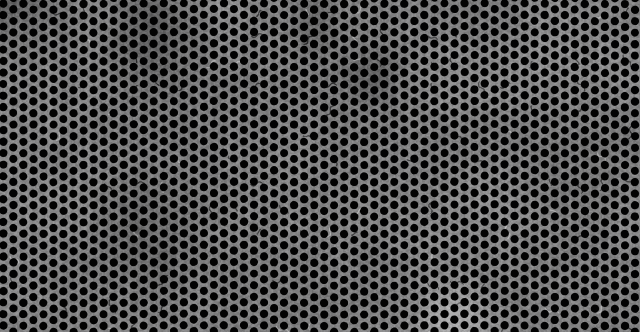
A Shadertoy shader for this texture:

```glsl
// Lengths are in canvas widths, measured from the upper left corner
const vec2 PITCH = vec2(0.015665, 0.01797);
const vec2 FIRST_HOLE = vec2(0.0052, 0.0056);
const float HOLE_RADIUS = 0.00628;
const float EDGE_SOFTNESS = 0.0006;
const float CENTRE_JITTER = 0.00022;
const float RADIUS_JITTER = 0.00018;
const float RIM_ROUGHNESS = 0.0005;
const float ROW_WAVE = 0.0006;

const vec3 HOLE_COLOR = vec3(0.008);
const vec3 METAL_COLOR = vec3(0.525, 0.525, 0.528);
const float GRAIN = 0.20;
const float STAIN = 0.22;
const float STREAK = 0.08;
const float MARK_CELLS = 26.0;
const float MARK_CHANCE = 0.22;

float hash(vec2 p) {
    vec3 q = fract(p.xyx * vec3(0.1031, 0.1030, 0.0973));
    q += dot(q, q.yzx + 33.33);
    return fract((q.x + q.y) * q.z);
}

float noise(vec2 p) {
    vec2 cell = floor(p), f = fract(p);
    f = f * f * (3.0 - 2.0 * f);
    float low = mix(hash(cell), hash(cell + vec2(1, 0)), f.x);
    float high = mix(hash(cell + vec2(0, 1)), hash(cell + vec2(1, 1)), f.x);
    return mix(low, high, f.y);
}

float fbm(vec2 p) {
    float sum = 0.0, weight = 0.5;
    for (int i = 0; i < 4; i++) {
        sum += weight * noise(p);
        p = p * 2.03 + 17.3;
        weight *= 0.5;
    }
    return sum / 0.9375;
}

// Signed distance to the nearest hole; odd columns drop by half a pitch
float holeDistance(vec2 p) {
    float column = round((p.x - FIRST_HOLE.x) / PITCH.x);
    float shift = FIRST_HOLE.y + 0.5 * PITCH.y * mod(column, 2.0);
    shift += ROW_WAVE * sin(column * 0.23);
    float row = round((p.y - shift) / PITCH.y);
    vec2 id = vec2(column, row) + 50.0;
    vec2 centre = vec2(FIRST_HOLE.x + column * PITCH.x, shift + row * PITCH.y);
    centre += CENTRE_JITTER * (2.0 * vec2(hash(id), hash(id + 71.0)) - 1.0);
    float radius = HOLE_RADIUS + RADIUS_JITTER * (2.0 * hash(id + 139.0) - 1.0);
    radius += RIM_ROUGHNESS * (noise(p * 330.0) - 0.5);
    return length(p - centre) - radius;
}

float blob(vec2 p, vec2 centre, vec2 size) {
    vec2 q = (p - centre) / size;
    return exp(-dot(q, q));
}

// Short bent scratches: positive values are pale, negative are dark
float scratches(vec2 p, float blur) {
    vec2 q = p * MARK_CELLS, id = floor(q);
    if (hash(id + 211.0) > MARK_CHANCE) return 0.0;
    vec2 d = fract(q) - 0.5 - 0.3 * (vec2(hash(id + 5.0), hash(id + 9.0)) - 0.5);
    float angle = 6.2832 * hash(id + 23.0);
    d = mat2(cos(angle), -sin(angle), sin(angle), cos(angle)) * d;
    d.y += 0.06 * sin(d.x * 14.0);
    float reach = mix(0.06, 0.28, hash(id + 31.0));
    float line = length(vec2(max(abs(d.x) - reach, 0.0), d.y)) / MARK_CELLS;
    float cover = 1.0 - smoothstep(0.0003, 0.0003 + 2.0 * blur, line);
    return cover * (hash(id + 47.0) < 0.65 ? -0.26 : 0.16);
}

// Brightness of the worn sheet
float wear(vec2 p) {
    float tone = 1.0 + STAIN * (fbm(p * 9.0 + 4.0) - 0.5);
    tone += STREAK * (fbm(vec2(p.x * 38.0, p.y * 5.0)) - 0.5);
    tone += GRAIN * (noise(p * 430.0) - 0.5);
    tone += 0.5 * GRAIN * (noise(p * 190.0 + 8.0) - 0.5);
    // Broad dark stains and one polished patch
    tone -= 0.24 * blob(p, vec2(0.22, 0.36), vec2(0.07, 0.09));
    tone -= 0.22 * blob(p, vec2(0.24, 0.05), vec2(0.06, 0.08));
    tone -= 0.20 * blob(p, vec2(0.49, 0.04), vec2(0.03, 0.05));
    tone -= 0.20 * blob(p, vec2(0.58, 0.12), vec2(0.04, 0.04));
    tone -= 0.25 * blob(p, vec2(0.0), vec2(0.08, 0.06));
    tone += 0.28 * blob(p, vec2(0.71, 0.50), vec2(0.06, 0.05));
    return tone;
}

void mainImage(out vec4 fragColor, in vec2 fragCoord) {
    vec2 p = vec2(fragCoord.x, iResolution.y - fragCoord.y) / iResolution.x;
    float blur = max(EDGE_SOFTNESS, 0.6 / iResolution.x);

    // Sheet with scratches
    vec3 metal = METAL_COLOR * wear(p) + scratches(p, blur);

    // Punched holes with a slightly darkened rim
    float d = holeDistance(p);
    metal *= 0.92 + 0.08 * smoothstep(0.0, 0.0015, d);
    vec3 color = mix(HOLE_COLOR, metal, smoothstep(-blur, blur, d));
    fragColor = vec4(clamp(color, 0.0, 1.0), 1.0);
}
```
